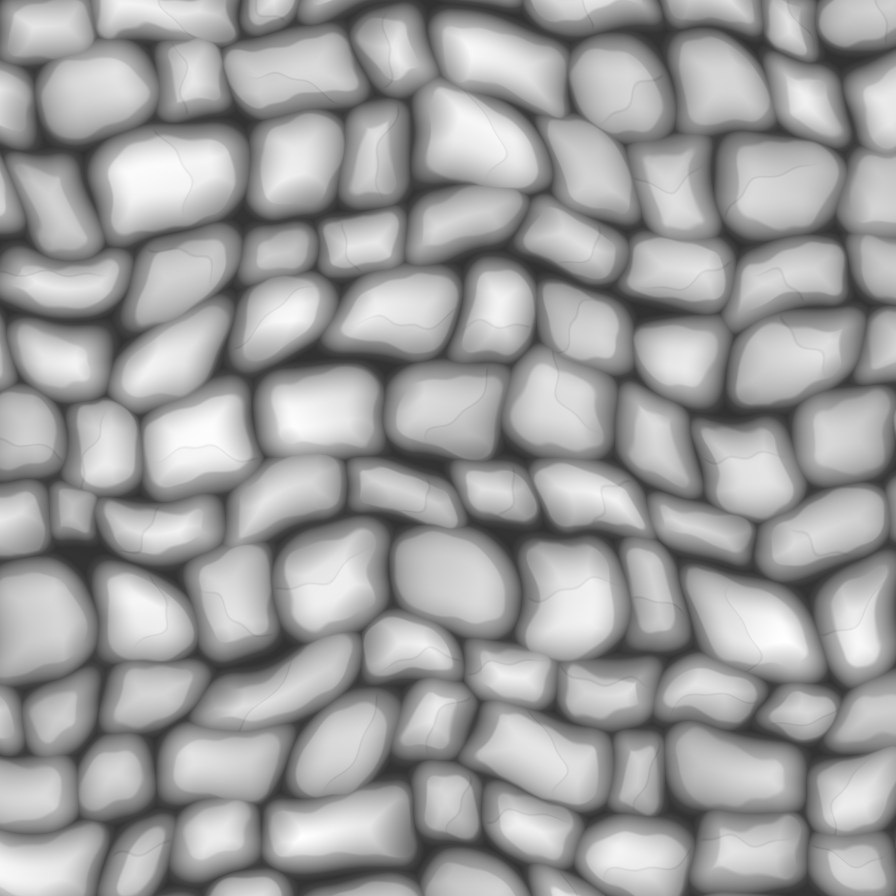
Write a WebGL 1 fragment shader that draws this texture map.

```glsl
precision highp float;
// Grey height map of a dry stone wall: uneven rows of rounded, chipped blocks.
// Every block is a rounded box with its own size, turn and level; overlapping
// blocks are joined by keeping the highest surface, leaving dark joints.
uniform vec2 u_resolution;

vec2 hash2(vec2 cell, float salt) {
  vec3 a = fract(vec3(cell.xyx + salt * 7.31) * vec3(0.1031, 0.1030, 0.0973));
  a += dot(a, a.yzx + 33.33);
  return fract((a.xx + a.yz) * a.zy);
}

// Uneven borders between rows, and between the blocks of one row
float rowEdge(float row) {
  return row + 0.38 * (hash2(vec2(row, 3.0), 1.0).x - 0.5);
}

float blockEdge(vec2 cell) {
  return 1.22 * (cell.x + 0.6 * (hash2(cell, 2.0).x - 0.5));
}

float roundedBox(vec2 p, vec2 halfSize, float radius) {
  vec2 a = abs(p) - halfSize + radius;
  return length(max(a, 0.0)) + min(max(a.x, a.y), 0.0) - radius;
}

float blockHeight(vec2 p, vec2 halfSize, vec2 cell) {
  vec2 shape = hash2(cell, 4.0);
  vec2 phase = 6.283 * hash2(cell, 5.0);
  vec2 look = hash2(cell, 6.0);

  // Slight turn and wobbly outline
  float turn = 0.2 * (shape.x - 0.5);
  p = mat2(cos(turn), -sin(turn), sin(turn), cos(turn)) * p;
  p += 0.045 * sin(p.yx * 4.5 + phase);
  float radius = min(halfSize.x, halfSize.y) * mix(0.55, 0.9, shape.y);
  float depth = -roundedBox(p, halfSize, radius);

  // Steep rim, then a gentle dome that leans to one side
  float h = depth > 0.0 ? 0.27 + 0.35 * (1.0 - exp(-depth * 10.0))
                        : 0.27 + 0.9 * depth;
  float inner = smoothstep(0.02, 0.5, depth);
  h += inner * (0.17 + 0.17 * (look.x - 0.5) + 0.12 * dot(p, cos(phase)));

  // Raised top face with a chipped border
  float border = 0.17 + 0.07 * sin(p.x * 3.3 + phase.x) + 0.06 * sin(p.y * 4.1 + phase.y)
               + 0.016 * sin(p.x * 15.0 + p.y * 9.0 + phase.y);
  h += (0.07 + 0.06 * look.y) * smoothstep(-0.025, 0.025, depth - max(border, 0.05));

  // Flat facets cut from the corners
  for (int k = 0; k < 4; k++) {
    vec2 cut = hash2(cell, 10.0 + float(k));
    float angle = 1.5708 * (float(k) + 0.5) + 1.1 * (cut.x - 0.5);
    vec2 dir = vec2(cos(angle), sin(angle));
    float reach = dot(halfSize, abs(dir)) * mix(0.78, 1.05, cut.y);
    h = min(h, 0.5 + 0.9 * (reach - dot(p, dir)));
  }

  // Hairline crack across some blocks, with a small step
  vec2 dir = vec2(cos(phase.y), sin(phase.y));
  float along = dot(p, vec2(-dir.y, dir.x));
  float side = dot(p, dir) - 0.12 + 0.09 * sin(along * 5.0 + phase.x)
             + 0.03 * sin(along * 14.0 + phase.y);
  float cracked = step(0.4, look.y) * smoothstep(0.04, 0.12, depth)
                * smoothstep(-0.35, 0.0, along + 0.2);
  h -= cracked * (0.05 * (1.0 - smoothstep(0.0, 0.025, abs(side)))
                + 0.025 * smoothstep(-0.015, 0.015, side));
  return h;
}

void main() {
  vec2 q = gl_FragCoord.xy / u_resolution * 10.4;

  // Bend the rows and lean the upright joints
  q.y += 0.28 * sin(q.x * 0.75 + 1.0) + 0.13 * sin(q.x * 1.9 + q.y * 0.8);
  q.x += 0.18 * sin(q.y * 1.3 + 0.5) + 0.08 * sin(q.y * 2.9 + q.x);

  float height = 0.2;
  for (int j = -1; j <= 1; j++) {
    float row = floor(q.y) + float(j);
    float shift = 1.22 * hash2(vec2(row, 8.0), 7.0).x;
    float x = q.x + shift;
    float bottom = rowEdge(row);
    float top = rowEdge(row + 1.0);
    for (int i = -1; i <= 1; i++) {
      vec2 cell = vec2(floor(x / 1.22) + float(i), row);
      float left = blockEdge(cell);
      float right = blockEdge(cell + vec2(1.0, 0.0));
      vec2 vary = hash2(cell, 9.0) - 0.5;
      vec2 centre = 0.5 * vec2(left + right, bottom + top) + vec2(0.0, 0.2 * vary.x);
      vec2 halfSize = 0.5 * vec2(right - left, top - bottom)
                    + vec2(0.025, 0.03 + 0.1 * vary.y);
      height = max(height, blockHeight(vec2(x, q.y) - centre, halfSize, cell));
    }
  }

  // Faint weathering
  height += 0.006 * sin(q.x * 5.0 + 2.0 * sin(q.y * 3.0)) * sin(q.y * 6.0 + q.x);
  gl_FragColor = vec4(vec3(clamp(height, 0.0, 1.0)), 1.0);
}
```
